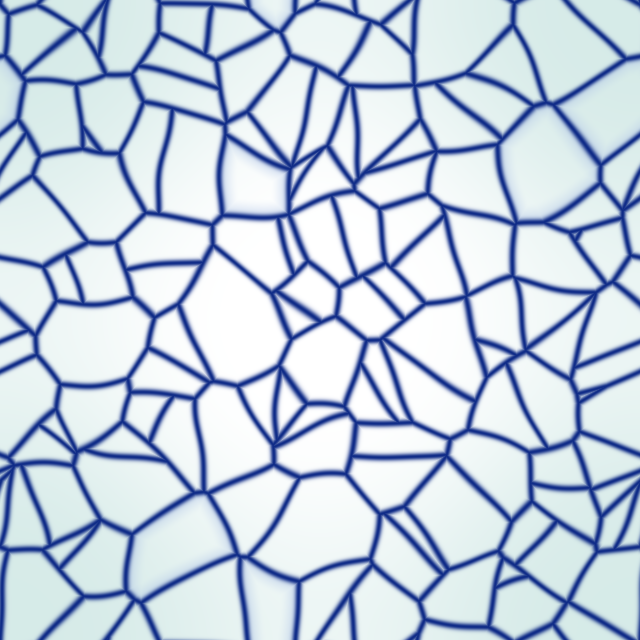
Reproduce this pattern procedurally as a Shadertoy shader.

```glsl
// Seamless web of soft dark blue cracks on a pale ground that brightens to the middle.

const float TAU = 6.2831853;
const float GRID = 9.0;   // crack cells along each side

vec4 hash42(vec2 p) {
    vec4 q = fract(p.xyxy * vec4(0.1031, 0.1030, 0.0973, 0.1099));
    q += dot(q, q.wzxy + 33.33);
    return fract((q.xxyz + q.yzzw) * q.zywx);
}

// Wrapped random values of a cell: site position, size, split.
vec4 cellRandom(vec2 cell) {
    return hash42(mod(cell, GRID) + 17.0);
}

// Sites with a larger weight claim larger cells; borders stay straight.
float siteWeight(vec4 rnd) {
    return 0.4 * rnd.z * rnd.z;
}

// x: distance to the nearest crack, y: distance to the cell border, z: cell random
vec3 cracks(vec2 p) {
    vec2 base = floor(p), nearCell = base, nearSite = vec2(0.0);
    float nearPower = 1e3;

    // Find the owning site.
    for (int j = -2; j <= 2; j++)
    for (int i = -2; i <= 2; i++) {
        vec2 cell = base + vec2(i, j);
        vec4 rnd = cellRandom(cell);
        vec2 site = cell + rnd.xy - p;
        float power = dot(site, site) - siteWeight(rnd);
        if (power < nearPower) {
            nearPower = power;
            nearSite = site;
            nearCell = cell;
        }
    }

    // Distance to the straight border with each other site.
    float border = 1e3;
    for (int j = -2; j <= 2; j++)
    for (int i = -2; i <= 2; i++) {
        vec2 cell = base + vec2(i, j);
        if (cell == nearCell) continue;
        vec4 rnd = cellRandom(cell);
        vec2 site = cell + rnd.xy - p;
        float power = dot(site, site) - siteWeight(rnd);
        border = min(border, (power - nearPower) / (2.0 * max(length(site - nearSite), 1e-3)));
    }

    // Some cells are split by a chord, which gives slivers and triangles.
    vec4 own = cellRandom(nearCell);
    vec4 split = cellRandom(nearCell + vec2(4.0, 2.0));
    float angle = TAU * split.x;
    float chord = abs(dot(nearSite, vec2(cos(angle), sin(angle))) + 0.3 * (split.y - 0.5));
    float crack = own.w < 0.45 ? min(border, chord) : border;
    return vec3(crack, border, own.w);
}

void mainImage(out vec4 fragColor, in vec2 fragCoord) {
    vec2 uv = fragCoord / iResolution.xy;

    // Bend the straight cracks a little, in whole periods.
    vec2 p = uv;
    p += 0.006 * sin(TAU * (vec2(3.0, 4.0) * uv.yx + vec2(0.1, 0.6)));
    p += 0.002 * sin(TAU * (vec2(8.0, 7.0) * uv.yx + vec2(0.4, 0.2)));
    vec3 web = cracks(p * GRID);
    vec2 dist = web.xy / GRID;

    // Ground: white middle, pale grey-green rim.
    vec2 wave = cos(TAU * (uv - 0.5));
    float rim = smoothstep(0.05, 1.0, 0.5 - 0.25 * (wave.x + wave.y));
    vec3 color = mix(vec3(1.0), vec3(0.84, 0.92, 0.91), rim);

    // A few cells carry a faint blue facet along their border.
    float facet = step(0.965, web.z) * smoothstep(0.03, 0.0, dist.y);
    color = mix(color, vec3(0.70, 0.78, 0.91), 0.5 * facet);

    // Dark core with a soft halo.
    float ink = exp(-pow(dist.x / 0.0055, 2.0));
    color = mix(color, vec3(0.06, 0.17, 0.53), ink);

    fragColor = vec4(color, 1.0);
}
```
